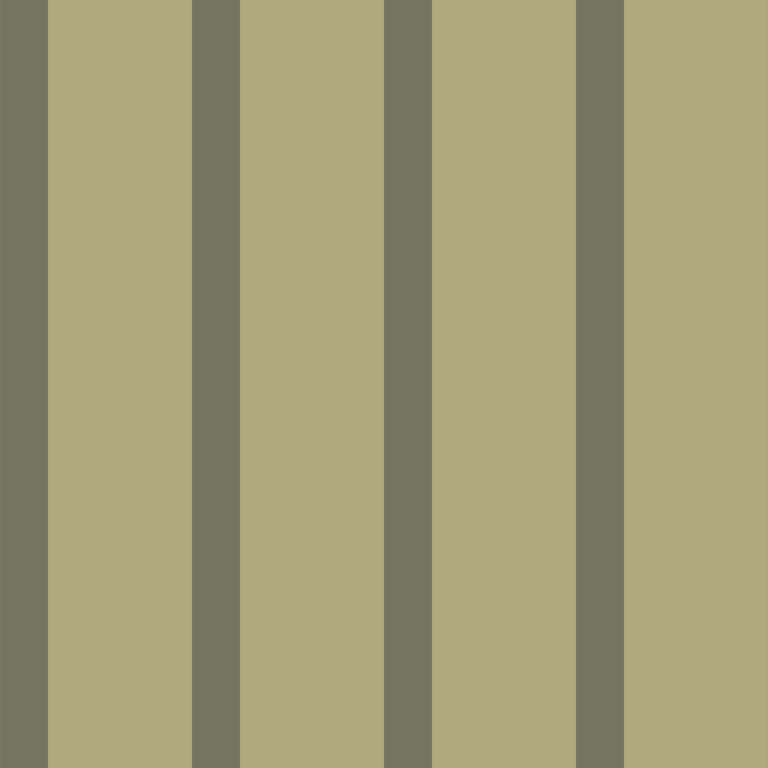
A Shadertoy shader for this pattern:

```glsl
// Four vertical stripes: narrow grey-olive bands on a flat khaki ground.
// Each repeat is a quarter of the canvas wide; its band fills the left
// quarter of the repeat and is drawn from a signed distance to its edges.

const vec3 KHAKI = vec3(0.688, 0.668, 0.492);
const vec3 GREY_OLIVE = vec3(0.450, 0.455, 0.380);

const float REPEATS = 4.0;
const float BAND_SHARE = 0.25;      // band width as a share of one repeat
const float EDGE_SOFTNESS = 0.001;  // half width of the edge, in canvas units

// Signed distance to the nearest band, in canvas units; negative inside.
float bandDistance(float x, float repeats, float share) {
    float center = 0.5 * share;
    float offset = fract(x * repeats - center + 0.5) - 0.5;
    return (abs(offset) - center) / repeats;
}

// Smooth coverage of a shape from its signed distance.
float coverage(float distanceToEdge, float softness) {
    return 1.0 - smoothstep(-softness, softness, distanceToEdge);
}

void mainImage(out vec4 fragColor, in vec2 fragCoord) {
    vec2 uv = fragCoord / iResolution.xy;

    // Never let the edge get thinner than a pixel
    float softness = max(EDGE_SOFTNESS, 0.5 / iResolution.x);
    float band = coverage(bandDistance(uv.x, REPEATS, BAND_SHARE), softness);

    fragColor = vec4(mix(KHAKI, GREY_OLIVE, band), 1.0);
}
```
